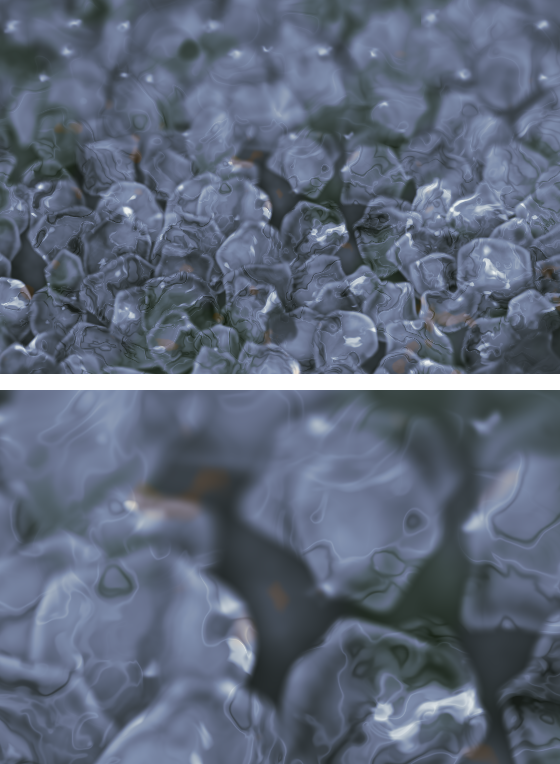
Top: the whole. Bottom: its middle third, enlarged.
Reproduce this texture procedurally as a Shadertoy shader.

```glsl
// A heap of crushed ice, sharp in front and out of focus toward the back.
// Rows of faceted chunks are painted from back to front, each filled with
// warped noise, veins and glints; the final tone goes through a colour ramp.

float hash(vec2 p) {
    return fract(sin(dot(p, vec2(127.1, 311.7))) * 43758.5453);
}

float noise(vec2 p) {
    vec2 i = floor(p), f = fract(p);
    f = f * f * (3.0 - 2.0 * f);
    return mix(mix(hash(i), hash(i + vec2(1, 0)), f.x),
               mix(hash(i + vec2(0, 1)), hash(i + vec2(1, 1)), f.x), f.y);
}

// Fractal noise around zero; octaves finer than the blur fade out
float fbm(vec2 p, float blur) {
    float sum = 0.0, amp = 0.5, freq = 1.0;
    for (int i = 0; i < 4; i++) {
        float b = freq * blur;
        sum += amp * (noise(p) - 0.5) * exp(-2.0 * b * b);
        p = mat2(1.6, 1.2, -1.2, 1.6) * p + 7.3;
        amp *= 0.5;
        freq *= 2.0;
    }
    return sum;
}

float bump(float x, float width) {
    return exp(-x * x / (width * width));
}

// Refracted interior: cloudy body, bright and dark veins, glints
float iceTone(vec2 p, float blur, float sharp) {
    vec2 q = p * 9.0;
    vec2 warp = vec2(fbm(q, blur * 9.0), fbm(q + 17.3, blur * 9.0));
    float body = fbm(p * 15.0 + 3.5 * warp, blur * 15.0);
    float vein = fbm(p * vec2(10.0, 17.0) + 5.0 * warp + 31.0, blur * 15.0);
    float glint = fbm(p * vec2(26.0, 38.0) + 4.0 * warp + 53.0, blur * 30.0);
    float tone = 0.47 + 0.6 * body;
    tone += sharp * (0.10 * bump(vein, 0.018) - 0.16 * bump(vein - 0.09, 0.035));
    return tone + 0.36 * smoothstep(0.17, 0.30, glint + 0.4 * body);
}

// Soft convex polygon: x is the distance, y the blended facet shade
vec2 facets(vec2 p, vec2 id) {
    float total = 0.0, shade = 0.0;
    for (int i = 0; i < 6; i++) {
        float k = float(i);
        float angle = (k + 0.6 * hash(id + k * 3.7)) * 1.0472;
        float plane = dot(p, vec2(cos(angle), sin(angle)));
        plane -= 0.72 + 0.26 * hash(id + k * 5.1 + 2.0);
        float weight = exp(13.0 * plane);
        total += weight;
        shade += weight * (hash(id + k * 1.9 + 8.0) - 0.5);
    }
    return vec2(log(total) / 13.0, shade / total);
}

// Lays one translucent chunk, with its contact shadow, over the tone below
float paintChunk(float under, vec2 p, vec2 id, float blur, float sharp) {
    float radius = mix(0.075, 0.125, hash(id + 4.4));
    float turn = (hash(id + 6.6) - 0.5) * 2.4;
    p = mat2(cos(turn), sin(turn), -sin(turn), cos(turn)) * p;
    vec2 seed = 5.0 * vec2(hash(id + 1.1), hash(id + 2.2));
    vec2 bend = vec2(noise(p * 22.0 + seed), noise(p * 22.0 + seed + 9.0)) - 0.5;
    vec2 facet = facets((p + 0.022 * bend) / radius, id);
    float d = facet.x * radius;
    if (d > 0.1) return under;

    float edge = 0.002 + blur;
    under *= 1.0 - 0.24 * exp(-max(d, 0.0) / 0.018);
    float tone = iceTone(p + seed, blur, sharp);
    tone += 0.17 * facet.y + 0.10 * (hash(id + 3.3) - 0.5);
    tone += sharp * 0.13 * bump(d + 0.007, 0.004 + blur) * (0.4 + noise(p * 30.0 + seed));
    tone -= sharp * 0.10 * bump(d + 0.018, 0.007 + blur);
    return mix(under, tone, 0.87 * smoothstep(edge, -edge, d));
}

// Small out-of-focus reflections scattered on a jittered grid
float sparkle(vec2 p, float blur) {
    vec2 cell = floor(p / 0.075);
    vec2 centre = 0.3 + 0.4 * vec2(hash(cell + 0.7), hash(cell + 5.2));
    vec2 offset = p - (cell + centre) * 0.075;
    offset += 0.012 * (noise(p * 70.0) - 0.5);
    float radius = 0.003 + 0.006 * hash(cell + 9.1) + 0.2 * blur;
    return step(0.87, hash(cell)) * bump(length(offset * vec2(0.8, 1.1)), radius);
}

vec3 ramp(vec3 from, vec3 to, float low, float high, float t) {
    return mix(from, to, clamp((t - low) / (high - low), 0.0, 1.0));
}

vec3 iceColour(float t) {
    vec3 c = ramp(vec3(0.09, 0.11, 0.10), vec3(0.23, 0.26, 0.29), 0.09, 0.26, t);
    c = ramp(c, vec3(0.33, 0.37, 0.45), 0.26, 0.37, t);
    c = ramp(c, vec3(0.41, 0.45, 0.56), 0.37, 0.45, t);
    c = ramp(c, vec3(0.49, 0.55, 0.67), 0.45, 0.55, t);
    c = ramp(c, vec3(0.64, 0.69, 0.75), 0.55, 0.69, t);
    return ramp(c, vec3(0.92, 0.94, 0.94), 0.69, 0.95, t);
}

void mainImage(out vec4 fragColor, in vec2 fragCoord) {
    vec2 uv = fragCoord / iResolution.y;
    float blur = 0.0025 + 0.024 * smoothstep(0.35, 1.0, uv.y);
    blur += 0.003 * smoothstep(0.15, 0.0, uv.y);
    float sharp = exp(-55.0 * blur);
    float tone = 0.32 + 0.5 * fbm(uv * 9.0, blur * 9.0);

    // Chunks, from the far row to the near one
    float width = 0.17;
    for (int row = 0; row < 15; row++) {
        float y = 1.14 - 0.09 * float(row);
        if (abs(uv.y - y) > 0.27) continue;
        float shift = hash(vec2(row, 2.5));
        for (int k = -1; k <= 1; k++) {
            vec2 id = vec2(floor(uv.x / width + shift) + float(k), row);
            vec2 jitter = vec2(hash(id), hash(id + 7.7)) - 0.5;
            vec2 centre = vec2((id.x + 0.5 - shift + 0.7 * jitter.x) * width, y + 0.07 * jitter.y);
            tone = paintChunk(tone, uv - centre, id, blur, sharp);
        }
    }

    // Broad light, dark hollows and reflections
    float broad = fbm(uv * 4.5 + 3.0, 0.3);
    float hollow = smoothstep(0.15, 0.25, fbm(uv * 8.0 + 21.0, blur * 8.0));
    tone = mix(tone + 0.22 * broad, 0.20, 0.75 * hollow);
    tone += 0.32 * sparkle(uv, blur);

    // Green-grey shadows and rare warm flecks
    vec3 colour = iceColour(tone);
    float green = smoothstep(0.0, 0.12, fbm(uv * 7.0 + 40.0, 0.2)) * smoothstep(0.46, 0.36, tone);
    colour += green * vec3(-0.005, 0.012, -0.025);
    float warm = smoothstep(0.20, 0.27, fbm(uv * 14.0 + 63.0, blur * 14.0));
    colour += warm * vec3(0.07, 0.01, -0.05);
    fragColor = vec4(colour, 1.0);
}
```
